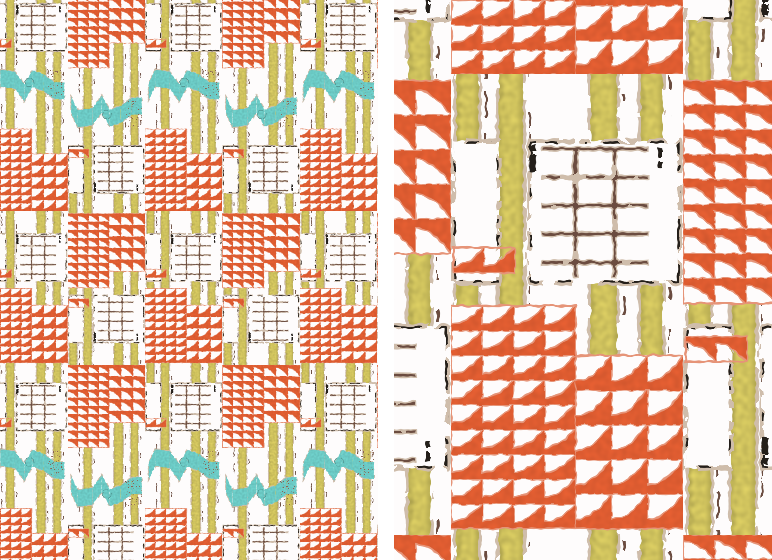
Left: the whole. Right: its middle third, enlarged.
A WebGL 2 fragment shader for this pattern:

```glsl
#version 300 es
precision highp float;
// Patchwork print: red fin blocks, olive stripes, sketched grids and teal zigzags in mirrored columns.
uniform vec2 u_resolution;
out vec4 fragColor;

const vec2 SHEET = vec2(520.0, 768.0);   // design units across the canvas
const vec2 TILE = vec2(106.5, 520.5);    // one column, one vertical repeat
const vec3 PAPER = vec3(0.995, 0.99, 0.99);
const vec3 RED = vec3(0.87, 0.36, 0.19);
const vec3 SALMON = vec3(0.90, 0.58, 0.47);
const vec3 OLIVE = vec3(0.80, 0.75, 0.36);
const vec3 BEIGE = vec3(0.81, 0.74, 0.67);
const vec3 TEAL = vec3(0.42, 0.79, 0.77);
const vec3 BROWN = vec3(0.42, 0.30, 0.25);
const vec3 INK = vec3(0.14, 0.12, 0.10);

vec2 gradient(vec2 cell) {
  float h = fract(sin(dot(cell, vec2(127.1, 311.7))) * 43758.5);
  return vec2(cos(h * 6.2832), sin(h * 6.2832));
}

float gradientNoise(vec2 p) {
  vec2 i = floor(p), f = fract(p), u = f * f * (3.0 - 2.0 * f);
  vec2 e = vec2(1.0, 0.0);
  float low = mix(dot(gradient(i), f), dot(gradient(i + e), f - e), u.x);
  float high = mix(dot(gradient(i + e.yx), f - e.yx), dot(gradient(i + 1.0), f - 1.0), u.x);
  return mix(low, high, u.y);
}

float cover(float d, float px) { return 1.0 - smoothstep(-0.5 * px, 0.5 * px, d); }

// Signed distance to a box given by its two corners
float box(vec2 p, vec2 a, vec2 b) {
  vec2 d = abs(p - 0.5 * (a + b)) - 0.5 * (b - a);
  return length(max(d, 0.0)) + min(max(d.x, d.y), 0.0);
}

// Rows of curved fins hanging from a bar
float fins(vec2 p, vec2 cell) {
  vec2 f = fract(p / cell);
  float slope = 1.5 * f.x * cell.y / cell.x;
  float curve = (f.y - 0.25 - 0.75 * f.x * f.x) * cell.y / sqrt(1.0 + slope * slope);
  return min(curve, min(f.x * cell.x, (1.0 - f.y) * cell.y));
}

// Stepped block: small fins on the left, large fins on the right
float finBlock(vec2 p, float rows) {
  float left = max(fins(p, vec2(14.25, 11.3)), box(p, vec2(0), vec2(57.0, rows * 11.3)));
  vec2 q = p - vec2(57.0, 0.0);
  float right = max(fins(q, vec2(16.5, 15.8)), box(q, vec2(0), vec2(49.5, 79.0)));
  return min(left, right);
}

// Angular ribbon of constant vertical thickness
float zigzag(vec2 p) {
  const vec2 knots[8] = vec2[8](vec2(5, 164), vec2(14, 183), vec2(34, 180), vec2(47, 163),
    vec2(58, 182), vec2(73, 177), vec2(88, 166), vec2(102, 165));
  float d = 1e3;
  for (int i = 0; i < 7; i++) {
    vec2 a = knots[i], s = knots[i + 1] - a;
    float t = clamp((p.x - a.x) / s.x, 0.0, 1.0);
    float across = (abs(p.y - a.y - t * s.y) - 11.5) * s.x / length(s);
    d = min(d, max(across, max(a.x - p.x, p.x - a.x - s.x)));
  }
  return d;
}

void main() {
  float px = SHEET.y / u_resolution.y;
  vec2 p = gl_FragCoord.xy / u_resolution * SHEET;
  p.y = SHEET.y - p.y;

  // Alternate columns are mirrored vertically
  float column = floor((p.x - 93.0) / TILE.x);
  bool flipped = mod(column, 2.0) > 0.5;
  vec2 q = vec2(p.x - 93.0 - column * TILE.x, mod(flipped ? 290.0 - p.y : p.y + 20.0, TILE.y));
  float rough = gradientNoise(q / 3.0);
  vec2 w = q + 1.1 * vec2(rough, gradientNoise(q / 3.5 + 40.0));
  bool lower = q.y > 300.0;
  vec3 color = PAPER;

  // Olive stripes with worn beige edges and broken dark lines
  const vec2 stripes[4] = vec2[4](vec2(7.5, 5.0), vec2(27.5, 5.5), vec2(70.0, 6.0), vec2(92.0, 5.0));
  for (int i = 0; i < 4; i++) {
    float d = abs(w.x - stripes[i].x) - stripes[i].y;
    float wear = gradientNoise(vec2(float(i) * 7.3 + q.x * 0.1, q.y / 8.0));
    float shown = i == 0 ? step(285.0, q.y) : 1.0;
    color = mix(color, BEIGE, shown * cover(d - 1.4, px) * step(-0.15, wear));
    color = mix(color, OLIVE * (1.02 + 0.12 * rough - 0.1 * smoothstep(-3.0, 0.0, d)), shown * cover(d, px));
    float crack = abs(w.x - stripes[i].x - stripes[i].y - 3.0 - 2.0 * wear) - 0.6;
    color = mix(color, BROWN, cover(crack, px) * step(0.12, wear));
  }

  // White panels with ragged outlines, and a sketched grid
  vec2 g = w - vec2(0.0, lower ? 425.0 : 220.0);
  float panel = min(box(g, vec2(1, 0), vec2(22, 65)), box(g, vec2(36, 0), vec2(105, 65)));
  color = mix(color, PAPER, cover(panel, px));
  float broken = gradientNoise(q / 7.0 + 9.0);
  color = mix(color, BEIGE, cover(abs(panel) - 1.1, px) * step(-0.1, broken));
  color = mix(color, INK, cover(abs(panel + 0.6) - 0.5, px) * step(0.08, broken));
  vec2 line = abs(mod(g - vec2(48.0, 3.0), vec2(18.0, 13.0)) - vec2(9.0, 6.5));
  float grid = min(min(line.x, line.y) - 0.55, length(line) - 1.5);
  grid = max(grid, box(g, vec2(42, 3), vec2(90, 62)));
  color = mix(color, BEIGE, cover(grid - 0.7, px));
  color = mix(color, BROWN, cover(grid, px) * step(-0.25, broken));
  float marks = min(box(g, vec2(36, 51), vec2(39, 63)), box(g, vec2(95, 53), vec2(97, 62)));
  color = mix(color, INK, cover(marks, px) * step(-0.2, rough));

  // Teal ribbon with scratched curls and grey specks at its end
  float ribbon = zigzag(w);
  color = mix(color, BEIGE, cover(abs(ribbon) - 1.2, px) * step(0.0, broken));
  color = mix(color, TEAL * (1.0 + 0.1 * rough), cover(ribbon, px));
  float curl = abs(length(w - vec2(54.0, 177.0)) - 6.0) - 0.5;
  color = mix(color, TEAL * 0.75, cover(curl, px) * step(-0.1, broken));
  float specks = box(q, vec2(80, 158), vec2(102, 194));
  color = mix(color, BROWN * 1.3, cover(specks, px) * smoothstep(0.28, 0.4, gradientNoise(q / 1.8)));

  // Red blocks and the short strip of fins in each left panel
  float red = finBlock(w - vec2(0.0, lower ? 313.0 : 0.0), lower ? 9.0 : 10.0);
  vec2 s = g - vec2(1.0, 5.0);
  red = min(red, max(fins(s, vec2(14.0, 11.3)), box(s, vec2(0), vec2(28.0, 11.3))));
  float block = lower ? q.y - 313.0 : q.y;
  float edge = q.x < 57.0 ? (lower ? 101.7 : 113.0) : 79.0;
  color = mix(color, PAPER, step(0.0, block) * step(block, edge));
  color = mix(color, SALMON, cover(red - 0.5, px));
  color = mix(color, RED * (1.0 + 0.08 * rough), cover(red + 0.2, px));
  fragColor = vec4(color, 1.0);
}
```
